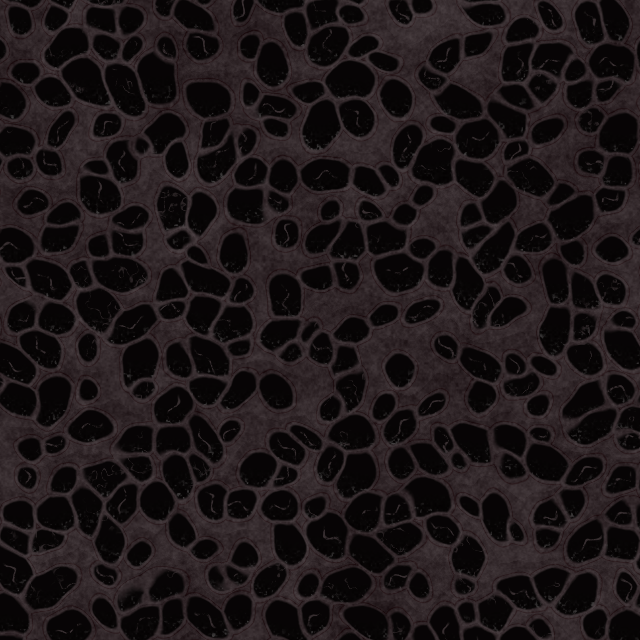
A Shadertoy shader for this texture:

```glsl
float hash(vec2 p) {
    vec3 q = fract(p.xyx * vec3(0.1031, 0.1030, 0.0973));
    q += dot(q, q.yzx + 33.33);
    return fract((q.x + q.y) * q.z);
}

float noise(vec2 p) {
    vec2 i = floor(p), f = fract(p);
    f = f * f * (3.0 - 2.0 * f);
    return mix(mix(hash(i), hash(i + vec2(1, 0)), f.x),
               mix(hash(i + vec2(0, 1)), hash(i + vec2(1, 1)), f.x), f.y);
}

float layeredNoise(vec2 p) {
    return 0.5 * noise(p) + 0.3 * noise(p * 2.1 + 17.0) + 0.2 * noise(p * 4.3 + 41.0);
}

// Elliptical cells of varied size: pit depth, local offset and cell id
float pitField(vec2 p, out vec2 offset, out vec2 along, out vec2 id) {
    float nearest = 9.0, nearWeight = 0.0, total = 0.0;
    vec2 base = floor(p);
    for (int y = -2; y <= 2; y++)
    for (int x = -2; x <= 2; x++) {
        vec2 cell = base + vec2(x, y);
        vec2 jitter = vec2(hash(cell + 3.7), hash(cell + 71.3));
        vec2 d = p - cell - 0.5 - 0.8 * (jitter - 0.5);
        float angle = 3.1416 * hash(cell + 29.1);
        float squash = mix(0.74, 0.97, hash(cell + 53.9));
        float size = mix(-0.17, 0.19, hash(cell + 97.7));
        vec2 axis = vec2(cos(angle), sin(angle));
        vec2 u = vec2(dot(d, axis), dot(d, vec2(-axis.y, axis.x)));
        float dist = length(u * vec2(squash, 1.0 / squash)) - size;
        float weight = exp(-14.0 * dist);
        total += weight;
        if (dist < nearest) {
            nearest = dist;
            nearWeight = weight;
            offset = d;
            along = u;
            id = cell;
        }
    }
    float others = -log(max(total - nearWeight, 1e-5)) / 14.0;
    return min(0.5 * (others - nearest) - 0.055, 0.43 - nearest);
}

void mainImage(out vec4 fragColor, in vec2 fragCoord) {
    vec2 uv = fragCoord / iResolution.y;
    vec2 p = uv * 17.0 + 20.0;
    p += 0.06 * sin(p.yx * 2.7 + 1.3) + 0.025 * sin(p.yx * 7.1 + p * 3.0);

    vec2 offset, along, id;
    float depth = pitField(p, offset, along, id);
    float grain = layeredNoise(uv * 150.0);
    float fine = noise(uv * 310.0);
    float crumple = layeredNoise(uv * 48.0 + 9.0);
    depth += 0.05 * (crumple - 0.5) + 0.03 * (grain - 0.5);

    // Leathery ground with a lighter rim and a dark seam around each pit
    float rim = exp(-pow((depth + 0.045) / 0.03, 2.0));
    float seam = exp(-pow((depth + 0.105) / 0.016, 2.0));
    float tone = 0.53 + 0.5 * (layeredNoise(uv * 7.0) - 0.5) + 0.4 * (crumple - 0.5)
               + 0.55 * (grain - 0.5) + 0.22 * (fine - 0.5);
    tone += 0.10 * rim - 0.30 * seam - 0.08 * normalize(offset + 1e-4).y;
    vec3 ground = vec3(0.10, 0.06, 0.07) + 0.18 * clamp(tone, -0.1, 1.15);
    ground += seam * vec3(0.015, -0.005, -0.005);

    // Dark floor, speckled more on its lower side
    float low = smoothstep(0.12, -0.38, offset.y);
    float speckle = smoothstep(0.56, 0.85, 0.6 * grain + 0.4 * fine);
    vec3 floorColor = vec3(0.026, 0.017, 0.018) + 0.025 * (fine - 0.5) * low;
    floorColor += 0.22 * speckle * low * smoothstep(0.35, 0.0, depth);

    // Torn ridges along the middle of some pits, loose folds in others
    float kind = hash(id + 11.9);
    float bend = 0.08 * sin(along.x * 11.0 + kind * 40.0) + 0.12 * (crumple - 0.5);
    float ridge = smoothstep(0.045, 0.01, abs(along.y + bend))
                * smoothstep(0.38, 0.2, abs(along.x)) * step(kind, 0.36);
    float fold = smoothstep(0.035, 0.005, abs(layeredNoise(uv * 32.0 + id) - 0.5))
               * step(0.72, kind) * smoothstep(0.42, 0.6, noise(uv * 26.0));
    float torn = max(ridge, 0.7 * fold) * smoothstep(0.3, 0.65, grain);
    floorColor = mix(floorColor, vec3(0.25, 0.21, 0.22), 0.85 * torn);

    float pit = smoothstep(-0.035, 0.035, depth);
    fragColor = vec4(mix(ground, floorColor, pit), 1.0);
}
```
